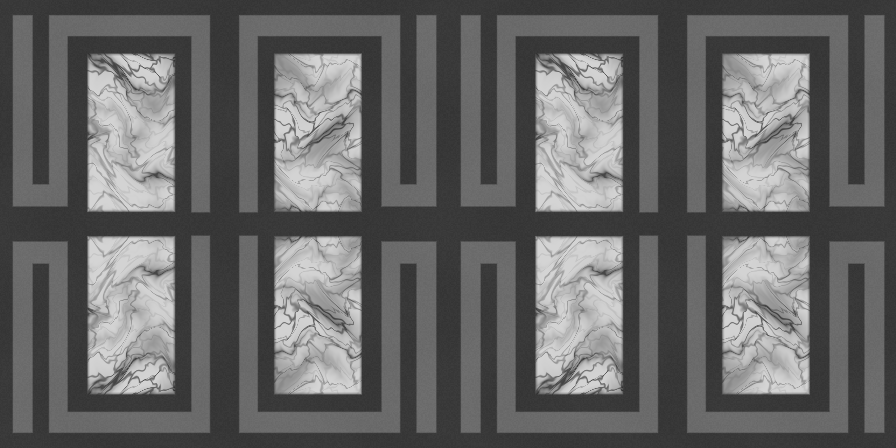
This pattern is drawn by a Shadertoy shader. Its source:

```glsl
// Dark stone wall with raised grey meander bands framing white marble panels.
// Each square tile is folded into one quarter holding box distance fields;
// the marble veins come from sine-warped lines and cellular cracks.

#define REPEATS vec2(2.0, 1.0)
#define UNITS 384.0               // drawing units along one tile
#define FOLD vec2(192.5, 192.0)   // mirror axes, in units
#define STONE 0.22
#define BAND 0.42
#define MARBLE 0.83
#define CLOUD 0.25                // darkening of the marble clouds
#define VEIN 0.50                 // darkening of the veins
#define GRAIN 0.022
#define SOFTNESS 0.8              // edge blur, in units

float hash(vec2 p) {
    vec3 q = fract(p.xyx * vec3(0.1031, 0.1030, 0.0973));
    q += dot(q, q.yzx + 33.33);
    return fract((q.x + q.y) * q.z);
}

// Nearest and second nearest feature distances
vec2 cellular(vec2 p) {
    vec2 cell = floor(p), nearest = vec2(9.0);
    for (int j = -1; j <= 1; j++)
    for (int i = -1; i <= 1; i++) {
        vec2 c = cell + vec2(i, j);
        vec2 feature = c + vec2(hash(c + 50.0), hash(c + 91.7));
        float d = length(feature - p);
        nearest = d < nearest.x ? vec2(d, nearest.x) : vec2(nearest.x, min(nearest.y, d));
    }
    return nearest;
}

vec2 sineWarp(vec2 p, float seed) {
    float amp = 0.13, freq = 4.0;
    for (int i = 0; i < 5; i++) {
        p += amp * sin(p.yx * freq + vec2(1.3, 4.1) * (seed + float(i)));
        amp *= 0.5;
        freq *= 2.1;
    }
    return p;
}

float crack(vec2 p, float width) {
    vec2 f = cellular(p);
    return 1.0 - smoothstep(0.0, width, f.y - f.x);
}

// p spans 0..1 across the panel and 0..1.8 along it
float marble(vec2 p, float side) {
    vec2 w = sineWarp(p, 2.0 + side * 5.0);
    vec2 grainDir = vec2(w.x + 0.4 * w.y, w.y - 0.45 * w.x) + side * 13.0;

    // Broad clouds and fine cracks gathered around a focus
    float cloud = smoothstep(0.25, 0.95, cellular(grainDir * vec2(1.3, 2.3)).x);
    vec2 away = (p - mix(vec2(0.55, 0.12), vec2(0.42, 0.85), side)) * vec2(0.8, 2.2);
    float focus = exp(-2.2 * dot(away, away));
    float veins = crack(grainDir * vec2(3.0, 5.5), 0.16) * (0.12 + 0.75 * focus);
    veins += crack(grainDir * vec2(1.4, 2.8) + 7.0, 0.07) * 0.4;

    // Long main veins as (start height, slope), three for each side
    vec2 mainVeins[6] = vec2[6](
        vec2(0.10, 0.75), vec2(1.02, 0.33), vec2(0.22, 0.05),
        vec2(0.42, 0.25), vec2(0.98, -0.18), vec2(1.72, -0.30));
    for (int i = 0; i < 3; i++) {
        vec2 vein = mainVeins[i + 3 * int(side)];
        float d = abs(w.y - vein.x - vein.y * w.x);
        float fade = 0.6 + 0.4 * sin(p.x * 7.0 + float(i) * 2.4 + side);
        veins += fade * (0.8 * exp(-d * 55.0) + 0.25 * exp(-d * 12.0));
    }
    return MARBLE - CLOUD * cloud - VEIN * min(veins, 1.0) * (1.0 - 0.3 * cloud);
}

// Corners as (left, top, right, bottom)
float box(vec2 p, vec4 r) {
    vec2 d = abs(p - 0.5 * (r.xy + r.zw)) - 0.5 * (r.zw - r.xy);
    return max(d.x, d.y);
}

float meander(vec2 p) {
    vec4 bars[5] = vec4[5](
        vec4(11, 13, 28, 177), vec4(11, 158, 58, 177), vec4(42, 13, 58, 177),
        vec4(42, 13, 180, 31), vec4(164, 13, 180, 182));
    float d = 1e3;
    for (int i = 0; i < 5; i++) d = min(d, box(p, bars[i]));
    return d;
}

float cover(float d) {
    float blur = max(SOFTNESS, 0.6 * UNITS * REPEATS.y / iResolution.y);
    return 1.0 - smoothstep(-blur, blur, d);
}

void mainImage(out vec4 fragColor, in vec2 fragCoord) {
    vec2 wall = fragCoord / iResolution.xy * REPEATS;
    vec2 tile = fract(wall) * UNITS;
    vec2 quarter = FOLD - abs(tile - FOLD);
    float side = step(FOLD.x, tile.x);

    // Stone and bands, with a fine grain and slow tonal drift
    float tone = mix(STONE, BAND, cover(meander(quarter)));
    tone += GRAIN * (hash(floor(wall * UNITS)) - 0.5);
    tone += 0.005 * sin(tile.x * 0.05 + 2.0 * sin(tile.y * 0.04));

    // Marble panel with a shaded rim; veins mirror only vertically
    float panel = box(quarter, vec4(75, 46, 150, 181.5));
    vec2 local = vec2(tile.x - mix(75.0, 235.0, side), quarter.y - 46.0) / 75.0;
    float rim = mix(1.0, 0.72, smoothstep(-2.5, 0.0, panel));
    tone = mix(tone, marble(local, side) * rim, cover(panel));

    fragColor = vec4(vec3(tone), 1.0);
}
```
